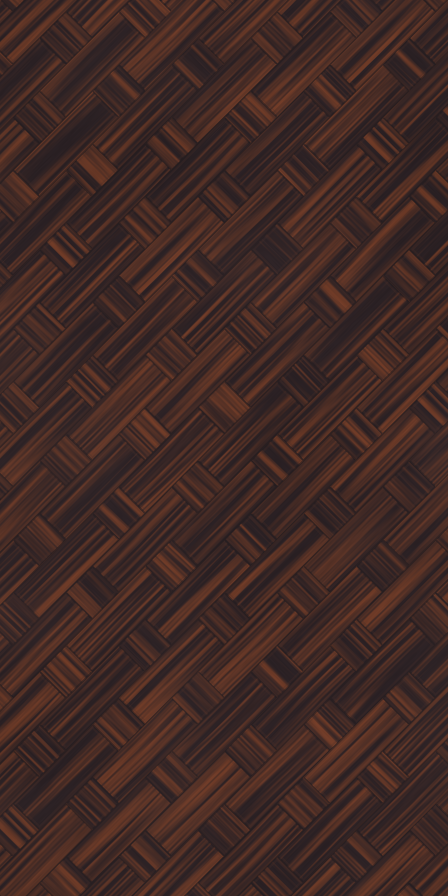
Write a Shadertoy shader that draws this texture.

```glsl
// Diagonal parquet of striped ebony: staggered rows of 3x1 planks, each followed
// by a square block with crossed grain. Rows live in a 45 degree grid, and the
// grain is value noise stretched along each piece, seeded by the piece's cell.

float hash(vec2 p) {
    vec3 q = fract(p.xyx * 0.1031);
    q += dot(q, q.yzx + 33.33);
    return fract((q.x + q.y) * q.z);
}

float noise(vec2 p) {
    vec2 i = floor(p), f = fract(p);
    f = f * f * (3.0 - 2.0 * f);
    return mix(mix(hash(i), hash(i + vec2(1, 0)), f.x),
               mix(hash(i + vec2(0, 1)), hash(i + vec2(1, 1)), f.x), f.y);
}

// Long, nearly straight streaks of three widths; g.x runs along the grain
float woodGrain(vec2 g, float seed) {
    g += vec2(seed * 91.0, seed * 57.0);
    g.y += 0.05 * noise(vec2(g.x * 0.5, seed * 40.0));
    return 0.17 * noise(g * vec2(0.15, 4.5))
         + 0.44 * noise(g * vec2(0.22, 10.0) + 17.0)
         + 0.39 * noise(g * vec2(0.35, 19.0) + 43.0);
}

void mainImage(out vec4 fragColor, in vec2 fragCoord) {
    // Grid turned by 45 degrees, twelve plank widths to the canvas width
    float scale = 12.0 / sqrt(2.0);
    vec2 uv = fragCoord / iResolution.x;
    vec2 p = vec2(uv.x + uv.y, uv.x - uv.y) * scale;
    float pixel = 12.0 / iResolution.x;

    // Row, and position within its run of one block and one plank
    float row = floor(p.y + 0.5);
    float across = p.y - row;
    float start = p.x - (mod(row, 2.0) > 0.5 ? 1.0 : 3.0);
    float run = floor(start / 4.0);
    float along = start - 4.0 * run;
    bool isBlock = along < 1.0;

    // Distance to the nearest edge of the piece
    float endGap = isBlock ? min(along, 1.0 - along) : min(along - 1.0, 4.0 - along);
    float edge = min(0.5 - abs(across), endGap);

    // Grain, with a tone of its own for each piece
    float seed = hash(vec2(run * 2.0 + (isBlock ? 1.0 : 0.0), row) + 50.0);
    float tone = hash(vec2(seed * 311.0, row + 7.0)) - 0.5;
    vec2 grainPos = isBlock ? vec2(across, along) : vec2(along, across);
    float streak = smoothstep(0.29, 0.86, woodGrain(grainPos, seed) + 0.10 * tone);

    vec3 ebony = vec3(0.165, 0.127, 0.140);
    vec3 rust = vec3(0.435, 0.230, 0.152);
    vec3 color = mix(ebony, rust, streak);

    // Fine pores along the grain
    color *= 0.95 + 0.10 * noise(grainPos * vec2(3.0, 30.0) + seed * 70.0);

    // Thin brown border line and dark seam
    float border = 1.0 - smoothstep(0.012, 0.012 + pixel, abs(edge - 0.065));
    color = mix(color, vec3(0.29, 0.18, 0.15), 0.25 * border);
    float seam = 1.0 - smoothstep(0.010, 0.010 + pixel, edge);
    color = mix(color, vec3(0.145, 0.112, 0.120), 0.60 * seam);

    // Broad uneven polish: dull grey patches and slow shading
    float polish = noise(uv * 5.0 + 3.0);
    color = mix(color, vec3(0.27, 0.21, 0.21), 0.12 * smoothstep(0.5, 0.95, polish));
    color *= 0.95 + 0.08 * noise(uv * 3.0 + 21.0);

    fragColor = vec4(color, 1.0);
}
```
